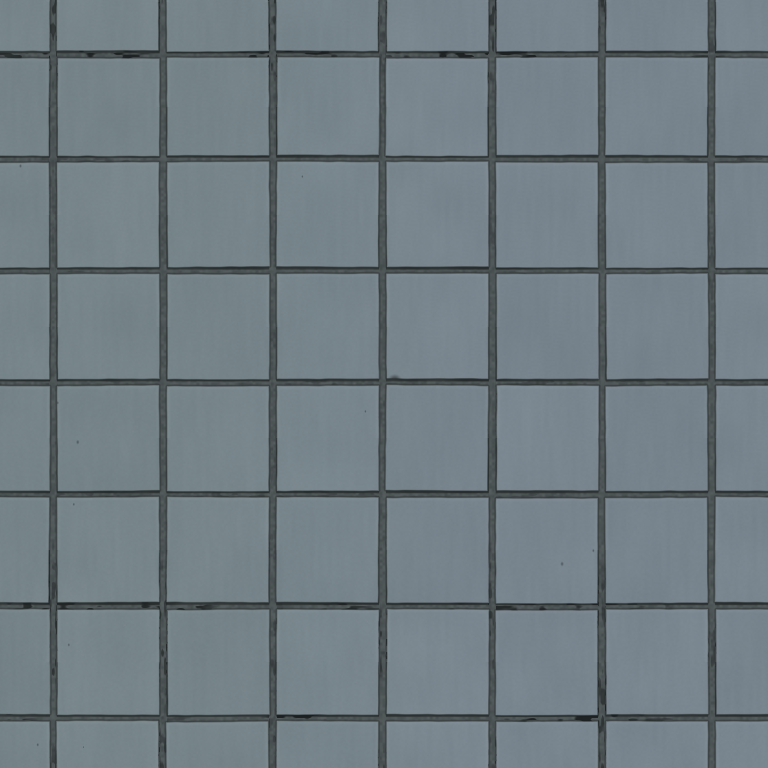
Give the GLSL for this texture, as a three.js fragment shader.

```glsl
varying vec2 vUv;

float hash(vec2 p) {
  return fract(sin(dot(p, vec2(127.1, 311.7))) * 43758.5);
}

float noise(vec2 p) {
  vec2 i = floor(p), f = fract(p);
  f = f * f * (3.0 - 2.0 * f);
  return mix(mix(hash(i), hash(i + vec2(1.0, 0.0)), f.x),
             mix(hash(i + vec2(0.0, 1.0)), hash(i + 1.0), f.x), f.y);
}

// Sparse small marks, one candidate per grid square
float specks(vec2 uv) {
  vec2 square = floor(uv * 16.0);
  vec2 center = 0.2 + 0.6 * vec2(hash(square + 3.1), hash(square + 8.7));
  float radius = mix(0.0012, 0.003, hash(square + 5.3));
  float dist = length((fract(uv * 16.0) - center) / 16.0 * vec2(1.0, 0.7));
  return step(0.95, hash(square + 1.9)) * (1.0 - smoothstep(0.0, radius, dist));
}

void main() {
  // Seven columns and seven rows, the upper two rows slightly shorter
  float y = fract(vUv.y - 0.0651);
  bool tallRow = y < 0.728;
  float row = tallRow ? y / 0.1456 : 5.0 + (y - 0.728) / 0.136;
  vec2 grid = vec2(fract(vUv.x - 0.0695) * 7.0, row);
  vec2 cell = floor(grid);
  vec2 size = vec2(1.0 / 7.0, tallRow ? 0.1456 : 0.136);
  vec2 local = (fract(grid) - 0.5) * size;
  vec2 across = local - sign(local) * size * 0.5;

  // Tile outline with small shifts, tilt and uneven edges
  vec2 placed = local + (vec2(hash(cell + 2.3), hash(cell + 6.1)) - 0.5) * 0.0016;
  placed += vec2(-local.y, local.x) * (hash(cell + 4.7) - 0.5) * 0.018;
  placed += (vec2(noise(vUv.yx * vec2(70.0, 20.0)), noise(vUv * vec2(70.0, 20.0))) - 0.5) * 0.0007;
  vec2 inset = abs(placed) - size * 0.5 + vec2(0.0049, 0.0042) + 0.001;
  float edge = length(max(inset, 0.0)) + min(max(inset.x, inset.y), 0.0) - 0.001;

  // Glazed tile with faint vertical grain and clouding
  vec3 tile = mix(vec3(0.463, 0.519, 0.541), vec3(0.471, 0.520, 0.555), smoothstep(0.2, 0.7, vUv.x));
  tile += (hash(cell + 9.2) - 0.5) * 0.014;
  tile += (noise(vUv * vec2(170.0, 22.0)) - 0.5) * 0.010;
  tile += (noise(vUv * 19.0) - 0.5) * 0.016;
  tile += (noise(vUv * 420.0) - 0.5) * 0.010;
  tile += 0.016 * smoothstep(-0.006, -0.002, edge) * step(0.0, local.y);
  tile *= 1.0 - 0.3 * specks(vUv);
  float smudge = length((vUv - vec2(0.514, 0.506)) * vec2(0.8, 1.0));
  tile *= 1.0 - 0.4 * (1.0 - smoothstep(0.001, 0.008, smudge));

  // Grout with dark rims and a shadow under each upper tile edge
  float grain = noise(vUv * vec2(260.0, 260.0));
  float alongRow = smoothstep(0.0038, 0.0052, abs(across.x));
  vec3 grout = vec3(0.305, 0.332, 0.335) + (grain - 0.5) * 0.07;
  float rim = 1.0 - smoothstep(0.0004, 0.0030, edge);
  grout = mix(grout, vec3(0.205, 0.225, 0.227), rim * 0.75);
  float shadow = smoothstep(0.0003, 0.0028, across.y) * alongRow;
  shadow *= 0.45 + 0.55 * noise(vUv * vec2(28.0, 7.0));
  grout = mix(grout, vec3(0.145, 0.163, 0.165), shadow);

  // Broken black wear, strongest near the bottom and top
  float wornArea = 0.25 + 0.75 * max(1.0 - smoothstep(0.17, 0.32, vUv.y), smoothstep(0.88, 0.93, vUv.y));
  vec2 wearScale = mix(vec2(260.0, 80.0), vec2(85.0, 300.0), alongRow);
  float wear = smoothstep(0.58, 0.8, noise(vUv * wearScale + 17.0));
  wear *= smoothstep(0.3, 0.7, noise(vUv * 13.0 + 31.0));
  grout = mix(grout, vec3(0.10, 0.115, 0.12), wear * wornArea * mix(0.55, 0.9, alongRow));

  vec3 color = mix(tile, grout, smoothstep(-0.0016, 0.0010, edge));
  gl_FragColor = vec4(color, 1.0);
}
```
